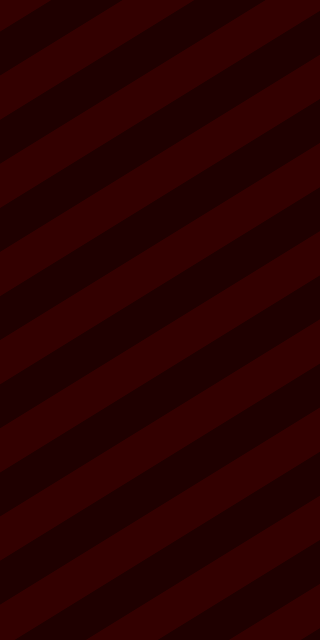
Give the GLSL for this pattern, as a WebGL 1 fragment shader.

```glsl
precision highp float;

uniform vec2 u_resolution;

// Lengths are fractions of the canvas height
const float STRIPE_ANGLE = 31.65;    // degrees above horizontal
const float STRIPE_PERIOD = 0.1173;  // one light and one dark band
const float LIGHT_SHARE = 0.502;     // light part of each period
const float FIRST_EDGE = 0.0421;     // top left corner to the first dark band
const vec3 LIGHT_RED = vec3(0.20, 0.0, 0.0);
const vec3 DARK_RED = vec3(0.12, 0.0, 0.0);

// Signed distance to the nearest light band, negative inside
float lightBandDistance(float across) {
  float halfWidth = 0.5 * LIGHT_SHARE * STRIPE_PERIOD;
  float fromCentre = across - FIRST_EDGE + halfWidth;
  float cell = fract(fromCentre / STRIPE_PERIOD + 0.5) - 0.5;
  return abs(cell) * STRIPE_PERIOD - halfWidth;
}

void main() {
  // Offset from the top left corner, y pointing down
  vec2 p = vec2(gl_FragCoord.x, u_resolution.y - gl_FragCoord.y) / u_resolution.y;

  // Distance measured at right angles to the stripes
  float angle = radians(STRIPE_ANGLE);
  float across = dot(p, vec2(sin(angle), cos(angle)));

  // Edge smoothing about one pixel wide
  float softness = 0.5 / u_resolution.y;
  float light = 1.0 - smoothstep(-softness, softness, lightBandDistance(across));

  gl_FragColor = vec4(mix(DARK_RED, LIGHT_RED, light), 1.0);
}
```
